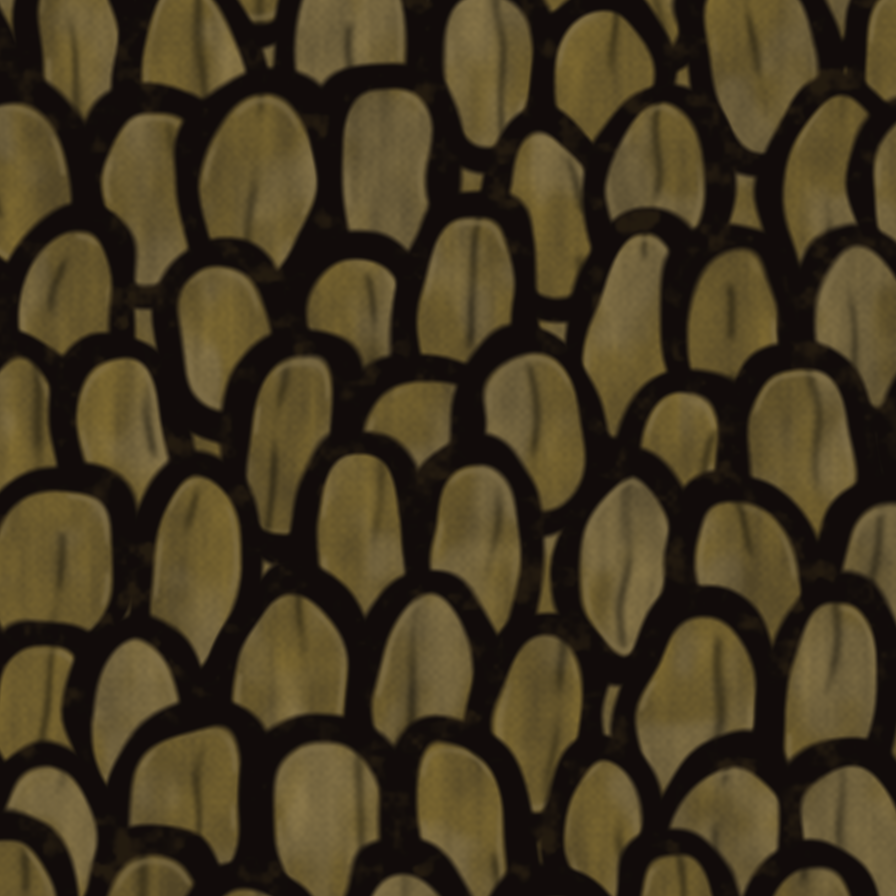
This pattern is drawn by a Shadertoy shader. Its source:

```glsl
#define COLUMN_PITCH 0.150
#define ROW_PITCH 0.142
#define HALF_WIDTH 0.071
#define HALF_HEIGHT 0.116
#define LINE_HALF 0.0155
#define SOFTNESS 0.0045
#define WOBBLE 0.014
#define JITTER 0.36

const vec3 INK   = vec3(0.065, 0.045, 0.038);
const vec3 UMBER = vec3(0.17, 0.13, 0.07);
const vec3 OLIVE = vec3(0.32, 0.27, 0.15);
const vec3 OCHRE = vec3(0.49, 0.41, 0.19);
const vec3 PALE  = vec3(0.47, 0.41, 0.27);

float hash(vec2 p) {
    return fract(sin(dot(p, vec2(127.1, 311.7))) * 43758.5);
}

float noise(vec2 p) {
    vec2 i = floor(p), f = fract(p);
    f = f * f * (3.0 - 2.0 * f);
    return mix(mix(hash(i), hash(i + vec2(1, 0)), f.x),
               mix(hash(i + vec2(0, 1)), hash(i + vec2(1, 1)), f.x), f.y);
}

float fbm(vec2 p) {
    return 0.55 * noise(p) + 0.3 * noise(p * 2.1 + 7.3) + 0.15 * noise(p * 4.3 + 3.1);
}

// Approximate signed distance to a superellipse
float superellipse(vec2 q, vec2 radius, float n) {
    vec2 u = abs(q) / radius + 0.001;
    float f = pow(pow(u.x, n) + pow(u.y, n), 1.0 / n);
    vec2 slope = pow(u / f, vec2(n - 1.0)) / radius;
    return (f - 1.0) / length(slope);
}

// Streaked, blotchy paint; q is relative to the scale centre
vec3 paint(vec2 p, vec2 q, float seed) {
    vec2 s = p + seed * 17.0;
    float streak = fbm(s * vec2(42.0, 7.0));
    float blotch = fbm(s * vec2(22.0, 16.0));
    float grain = noise(s * 190.0) - 0.5;
    float weave = sin(p.x * 520.0) * sin(p.y * 520.0);
    float tone = 0.52 + 0.9 * (streak - 0.5) + 0.7 * (blotch - 0.5)
               + 0.35 * (seed - 0.5) + 0.16 * grain + 0.04 * weave;
    vec3 col = mix(OLIVE, OCHRE, clamp(tone, 0.0, 1.0));
    col = mix(col, PALE * (0.8 + 0.35 * tone),
              0.75 * smoothstep(0.42, 0.68, fbm(s * vec2(13.0, 9.0) + 5.0)));

    // One dry brush groove, off centre
    float groove = q.x - (seed - 0.5) * 0.06 - 0.012 * noise(s * 16.0);
    float dry = smoothstep(0.35, 0.7, noise(s * vec2(12.0, 20.0)));
    col *= 1.0 - 0.35 * dry * exp(-pow(groove / 0.006, 2.0));
    return col;
}

void mainImage(out vec4 fragColor, in vec2 fragCoord) {
    vec2 p = fragCoord / iResolution.y;
    float soft = max(SOFTNESS, 0.8 / iResolution.y);
    vec2 bent = p + WOBBLE * (vec2(noise(p * 15.0), noise(p * 15.0 + 31.0)) - 0.5);
    float lineHalf = LINE_HALF * (0.72 + 0.56 * noise(p * 19.0 + 11.0));
    float inkNoise = fbm(p * 36.0 + 4.0);
    vec3 ink = mix(INK, UMBER, 0.7 * smoothstep(0.55, 0.85, inkNoise));
    vec3 col = paint(p, vec2(1.0), 0.4);

    // Lay the rows from the top down, so lower scales cover upper ones
    float homeRow = floor(bent.y / ROW_PITCH);
    for (int r = 1; r >= -1; r--) {
        float row = homeRow + float(r);
        float stagger = 0.5 * mod(row, 2.0) + 0.2 * hash(vec2(row, 9.0));
        float homeColumn = floor(bent.x / COLUMN_PITCH - stagger);
        for (int c = -1; c <= 1; c++) {
            vec2 id = vec2(homeColumn + float(c), row);
            float seed = hash(id + 3.7);
            vec2 shift = JITTER * (vec2(hash(id), hash(id + 19.0)) - 0.5);
            vec2 centre = (id + 0.5 + shift + vec2(stagger, 0)) * vec2(COLUMN_PITCH, ROW_PITCH);

            // Individual tilt, taper and proportions
            vec2 q = bent - centre;
            q.x += q.y * 0.28 * (hash(id + 41.0) - 0.5);
            q.x *= 1.0 + 1.8 * (hash(id + 57.0) - 0.55) * q.y;
            vec2 radius = vec2(HALF_WIDTH, HALF_HEIGHT)
                        * (0.84 + 0.28 * vec2(hash(id + 71.0), hash(id + 83.0)));
            float d = superellipse(q, radius, 1.75 + 0.9 * hash(id + 97.0));

            // Body, pale ridge along the rim, then the outline
            vec3 body = paint(p, q, seed);
            float ridge = exp(-pow((d + lineHalf + 0.006) / 0.004, 2.0));
            body = mix(body, PALE * 1.08, 0.5 * ridge * smoothstep(0.45, 0.75, noise(p * 28.0 + seed)));
            col = mix(col, body, 1.0 - smoothstep(-soft, soft, d));
            col = mix(col, ink, 1.0 - smoothstep(-soft, soft, abs(d) - lineHalf));
        }
    }
    fragColor = vec4(col, 1.0);
}
```
